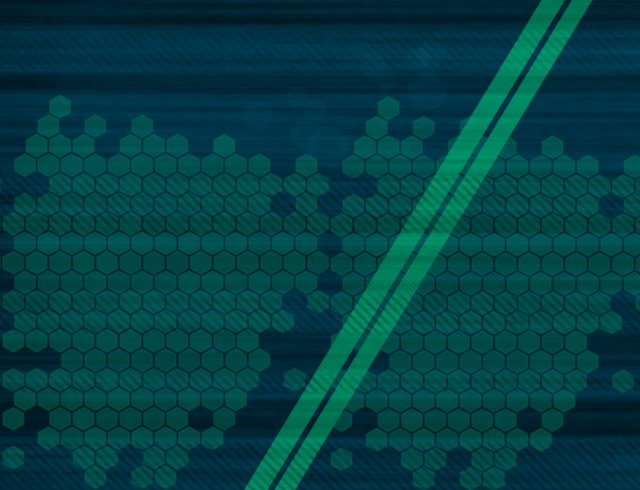
Write a WebGL 2 fragment shader that draws this background.

```glsl
#version 300 es
precision highp float;
// Streaked navy backdrop with teal hexagon islands and twin green diagonal stripes.
uniform vec2 u_resolution;
out vec4 outColor;

const vec3 NAVY_DARK = vec3(0.0, 0.095, 0.135);
const vec3 NAVY_LIGHT = vec3(0.0, 0.255, 0.35);
const vec3 HEX_TEAL = vec3(0.0, 0.55, 0.40);
const vec3 STRIPE_GREEN = vec3(0.0, 0.64, 0.45);
const vec2 HEX_ORIGIN = vec2(0.027, 0.2177);
const vec2 HEX_STEP = vec2(0.04786, 0.0398);
const float ISLAND_PERIOD = 14.0;

float hash(vec2 p) {
  vec3 q = fract(vec3(p.xyx) * 0.1031);
  q += dot(q, q.yzx + 33.33);
  return fract((q.x + q.y) * q.z);
}

float noise(vec2 p) {
  vec2 i = floor(p), f = fract(p);
  f = f * f * (3.0 - 2.0 * f);
  return mix(mix(hash(i), hash(i + vec2(1, 0)), f.x),
             mix(hash(i + vec2(0, 1)), hash(i + vec2(1, 1)), f.x), f.y);
}

// Soft interval from lo to hi
float band(float v, float lo, float hi, float soft) {
  return smoothstep(lo - soft, lo + soft, v) - smoothstep(hi - soft, hi + soft, v);
}

// Horizontal light and dark bars with stretched grain; y runs downward
float backdropLight(vec2 p) {
  float y = p.y + 0.006 * (noise(vec2(p.x * 3.0, p.y * 12.0)) - 0.5);
  float light = 0.66;
  light -= 0.48 * band(y, -0.1, 0.052, 0.012);
  light += 0.12 * band(y, 0.095, 0.145, 0.008);
  light -= 0.38 * band(y, 0.156, 0.190, 0.008);
  light -= 0.36 * band(y, 0.445, 0.478, 0.008);
  light -= 0.34 * band(y, 0.515, 0.562, 0.006);
  light -= 0.22 * band(y, 0.572, 0.592, 0.004);
  light -= 0.36 * band(y, 0.685, 0.752, 0.012);
  light -= 0.50 * band(y, 0.815, 0.893, 0.008);
  light += 0.34 * (noise(vec2(p.x * 2.2, p.y * 85.0)) - 0.5);
  light += 0.24 * (noise(vec2(p.x * 1.3 + 7.0, p.y * 230.0)) - 0.5);
  light += 0.12 * (noise(p * vec2(60.0, 150.0)) - 0.5);
  return light - 0.18 * smoothstep(0.2, 0.0, p.x);
}

// Diagonal dashes: 1 on a dark line
float hatch(vec2 p, float spacing, float px) {
  float d = abs(fract((p.x - p.y) / spacing) - 0.5);
  float aa = 1.5 * px / spacing;
  return 1.0 - smoothstep(0.2 - aa, 0.2 + aa, d);
}

// Nearest hexagon: xy is its column and row, z its signed distance in columns
vec3 hexCell(vec2 g, float halfWidth) {
  vec2 best = vec2(0.0);
  float nearest = 1e3;
  for (int k = 0; k < 2; k++) {
    float row = floor(g.y) + float(k);
    float shift = 0.5 * mod(row, 2.0);
    vec2 c = vec2(floor(g.x - shift + 0.5) + shift, row);
    float d = length((g - c) * vec2(1.0, 0.866));
    if (d < nearest) { nearest = d; best = c; }
  }
  vec2 q = abs((g - best) * vec2(1.0, 0.866));
  return vec3(best, max(q.x, dot(q, vec2(0.5, 0.866))) - halfWidth);
}

bool spot(vec2 c, float column, float row) {
  return length(c - vec2(column, row)) < 0.6;
}

bool peak(vec2 c, float column, float width, float first, float last) {
  return abs(c.x - column) <= width && c.y >= first && c.y <= last;
}

// Island outline: spikes above, a solid body, and a tapered foot
bool onIsland(vec2 c) {
  bool spikes = peak(c, 1.65, 0.38 + 0.4 * c.y, 0.0, 2.0) || peak(c, 3.3, 0.4, 1.0, 2.0)
    || peak(c, 5.85, 0.4 + 0.78 * (c.y - 1.0), 1.0, 2.0) || spot(c, 9.0, 2.0);
  bool body = c.y >= 3.0 && c.y <= 10.0 && c.x <= 13.0;
  bool foot = c.y > 10.0 && c.y <= 17.0 && c.x <= 10.5 - 0.65 * max(c.y - 14.0, 0.0)
    && c.x >= 1.5 * step(17.0, c.y);
  bool roots = peak(c, 3.5, 0.6, 18.0, 19.0) || peak(c, 6.3, 0.9, 18.0, 19.0);
  bool islets = spot(c, 11.5, 11.0) || spot(c, 12.0, 14.0) || spot(c, 0.0, 18.0);
  bool holes = spot(c, 11.5, 3.0) || spot(c, 11.5, 5.0) || spot(c, 0.5, 4.0)
    || spot(c, 12.0, 10.0) || spot(c, 1.0, 13.0) || spot(c, 1.0, 16.0) || spot(c, 8.0, 16.0);
  return (spikes || body || foot || roots || islets) && !holes;
}

void main() {
  float px = 1.0 / u_resolution.y;
  vec2 p = gl_FragCoord.xy * px;
  p.y = 1.0 - p.y;
  float light = backdropLight(p);
  vec3 color = mix(NAVY_DARK, NAVY_LIGHT, clamp(light, 0.0, 1.1));

  // Faint scattered discs
  for (int i = 0; i < 12; i++) {
    float k = float(i);
    vec2 center = vec2(0.5 + 0.48 * hash(vec2(k, 3.0)), 0.09 + 0.22 * hash(vec2(k, 8.0)));
    float radius = mix(0.015, 0.045, hash(vec2(k, 5.0)));
    color += vec3(0.0, 0.022, 0.024) * (1.0 - smoothstep(-px, px, length(p - center) - radius));
  }

  // Hexagon islands, the second set slightly lower
  vec2 grid = (p - HEX_ORIGIN - vec2(0.0, 0.003 * step(0.673, p.x))) / HEX_STEP;
  vec3 cell = hexCell(grid, 0.455);
  vec2 id = vec2(mod(cell.x + 0.25, ISLAND_PERIOD) - 0.25, cell.y);
  if (onIsland(id)) {
    float aa = px / HEX_STEP.x;
    float fill = 1.0 - smoothstep(-aa, aa, cell.z);
    float rim = fill * smoothstep(-0.07 - aa, -0.07 + aa, cell.z);
    float opacity = 0.31 + 0.07 * hash(id) + 0.04 * smoothstep(0.5, 0.9, light);
    color = mix(color, HEX_TEAL, fill * opacity + 0.06 * rim);
  }

  // Twin diagonal stripes
  float across = p.x + 0.607 * p.y;
  float stripes = band(across, 1.105, 1.153, px) + band(across, 1.167, 1.209, px);
  color = mix(color, STRIPE_GREEN * (0.66 + 0.32 * light), 0.93 * stripes);

  // Coarse and fine hatching limited to some bars
  float coarse = band(p.y, 0.36, 0.475, 0.01) + band(p.y, 0.60, 0.68, 0.01)
    + band(p.y, 0.765, 0.80, 0.006) + band(p.y, 0.90, 1.1, 0.01) + 0.5 * band(p.y, 0.06, 0.145, 0.01);
  float fine = band(p.y, 0.56, 0.595, 0.005) + band(p.y, 0.735, 0.765, 0.004);
  color *= 1.0 - 0.2 * coarse * hatch(p, 0.0205, px) * (0.5 + noise(p * 45.0));
  color *= 1.0 - 0.13 * fine * hatch(p, 0.009, px);
  outColor = vec4(color, 1.0);
}
```
